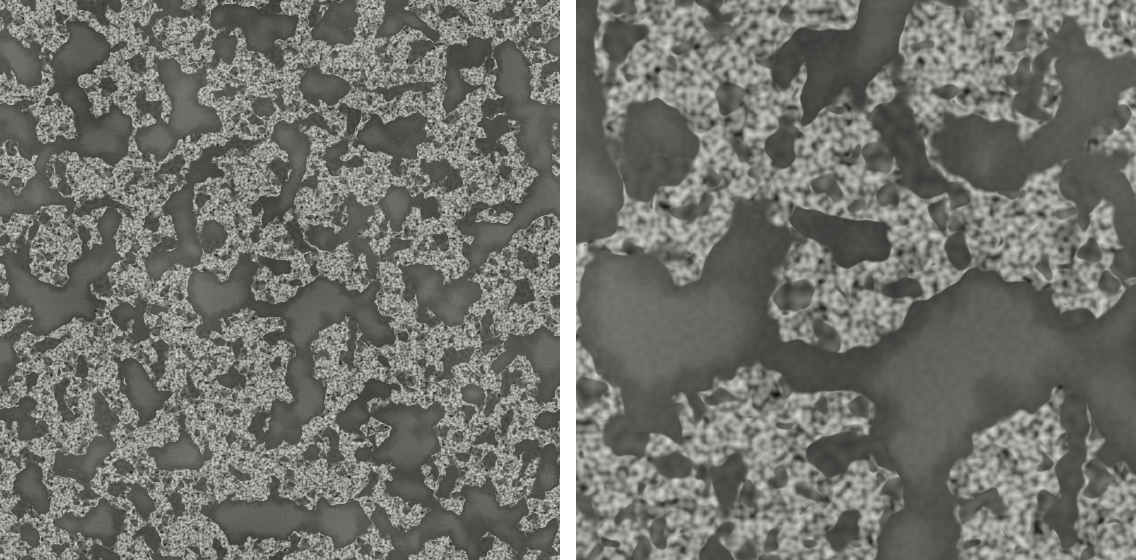
Left, the full canvas; right, a detail of the centre.
Write a WebGL 2 fragment shader that draws this texture.

```glsl
#version 300 es
precision highp float;
precision highp int;

uniform vec2 u_resolution;
out vec4 fragColor;

// Repeats per canvas side
const int POOL_FREQ = 10;
const int POOL_DETAIL_FREQ = 18;
const int POOL_FINE_FREQ = 37;
const int WARP_FREQ = 14;
const int RIPPLE_FREQ = 83;
const int PORE_FREQ = 29;
const int PIT_FREQ = 52;
const int MOTTLE_FREQ = 61;
const int GRAIN_FREQ = 139;
const int FINE_GRAIN_FREQ = 233;
const int GLOW_FREQ = 6;

// Thresholds and edge widths
const float POOL_LEVEL = 0.118;
const float POOL_SOFT = 0.028;
const float PORE_LEVEL = 0.215;
const float PORE_SOFT = 0.04;
const float PIT_RADIUS = 0.46;
const float PIT_SOFT = 0.07;
const float WARP_AMOUNT = 0.02;
const float RIPPLE_AMOUNT = 0.006;

// Tones
const float POOL_TONE = 0.30;
const float PORE_TONE = 0.305;
const float PIT_TONE = 0.345;
const float MATRIX_TONE = 0.605;
const float GRAIN_AMOUNT = 0.30;
const float FINE_GRAIN_AMOUNT = 0.44;
const float HIGHLIGHT_CUT = 0.38;
const float MOTTLE_AMOUNT = 0.15;
const vec3 TINT = vec3(1.0, 1.005, 0.965);

const float TAU = 6.2831853;

uint scramble(uint x) {
    x = x * 747796405u + 2891336453u;
    x = ((x >> ((x >> 28) + 4u)) ^ x) * 277803737u;
    return (x >> 22) ^ x;
}

// Random value in 0..1 for a lattice cell that wraps after freq cells
float hashCell(ivec2 cell, int freq, int seed) {
    uvec2 c = uvec2(cell % freq);
    uint h = scramble(c.x + scramble(c.y + scramble(uint(seed))));
    return float(h >> 8) / 16777216.0;
}

float cornerSlope(ivec2 cell, vec2 offset, int freq, int seed) {
    float angle = TAU * hashCell(cell, freq, seed);
    return dot(vec2(cos(angle), sin(angle)), offset);
}

// Tiling gradient noise; the shift keeps lattices apart and cells positive
float gradientNoise(vec2 uv, int freq, int seed) {
    vec2 p = (uv + 1.0 + fract(float(seed) * vec2(0.618, 0.414))) * float(freq);
    ivec2 i = ivec2(floor(p));
    vec2 f = fract(p);
    vec2 w = f * f * f * (f * (f * 6.0 - 15.0) + 10.0);
    float a = cornerSlope(i, f, freq, seed);
    float b = cornerSlope(i + ivec2(1, 0), f - vec2(1.0, 0.0), freq, seed);
    float c = cornerSlope(i + ivec2(0, 1), f - vec2(0.0, 1.0), freq, seed);
    float d = cornerSlope(i + ivec2(1, 1), f - vec2(1.0, 1.0), freq, seed);
    return mix(mix(a, b, w.x), mix(c, d, w.x), w.y);
}

vec2 noisePair(vec2 uv, int freq, int seed) {
    return vec2(gradientNoise(uv, freq, seed), gradientNoise(uv, freq, seed + 1));
}

// Coverage of scattered pits of random size
float pitMask(vec2 uv) {
    vec2 p = (uv + 1.0) * float(PIT_FREQ);
    ivec2 base = ivec2(floor(p));
    float mask = 0.0;
    for (int y = -1; y <= 1; y++) {
        for (int x = -1; x <= 1; x++) {
            ivec2 cell = base + ivec2(x, y);
            vec2 center = vec2(cell) + vec2(hashCell(cell, PIT_FREQ, 21), hashCell(cell, PIT_FREQ, 22));
            float size = hashCell(cell, PIT_FREQ, 23);
            float edge = length(p - center) - PIT_RADIUS * size * size;
            mask = max(mask, 1.0 - smoothstep(-PIT_SOFT, PIT_SOFT, edge));
        }
    }
    return mask;
}

void main() {
    vec2 uv = gl_FragCoord.xy / u_resolution;
    vec2 ripple = RIPPLE_AMOUNT * noisePair(uv, RIPPLE_FREQ, 11);
    vec2 warped = uv + WARP_AMOUNT * noisePair(uv, WARP_FREQ, 1) + ripple;
    float grain = gradientNoise(uv, GRAIN_FREQ, 3);
    float fineGrain = gradientNoise(uv, FINE_GRAIN_FREQ, 4);
    float glow = gradientNoise(uv, GLOW_FREQ, 5);

    // Large smooth pools, darker at the shore
    float depth = gradientNoise(warped, POOL_FREQ, 6)
        + 0.75 * gradientNoise(warped, POOL_DETAIL_FREQ, 7)
        + 0.25 * gradientNoise(warped, POOL_FINE_FREQ, 8) - POOL_LEVEL;
    float pool = smoothstep(-POOL_SOFT, POOL_SOFT, depth);
    float poolTone = POOL_TONE + 0.10 * smoothstep(0.0, 0.4, depth)
        + 0.10 * glow + 0.03 * fineGrain;

    // Grainy matrix with softened highlights and a pale rim around the pools
    float speckle = GRAIN_AMOUNT * grain + FINE_GRAIN_AMOUNT * fineGrain;
    speckle -= HIGHLIGHT_CUT * max(speckle, 0.0);
    float mottle = smoothstep(0.1, 0.27, gradientNoise(uv + ripple, MOTTLE_FREQ, 9));
    float rim = exp(-abs(depth) * 18.0);
    float tone = MATRIX_TONE + speckle - MOTTLE_AMOUNT * mottle + 0.03 * rim + 0.04 * glow;

    // Small pits, then irregular pores
    tone = mix(tone, PIT_TONE + 0.2 * grain, pitMask(uv + 1.5 * ripple));
    float pore = smoothstep(-PORE_SOFT, PORE_SOFT, gradientNoise(warped, PORE_FREQ, 10) - PORE_LEVEL);
    tone = mix(tone, PORE_TONE + 0.08 * glow + 0.08 * grain, pore);

    tone = mix(tone, poolTone, pool);
    fragColor = vec4(clamp(tone * TINT, 0.0, 1.0), 1.0);
}
```
